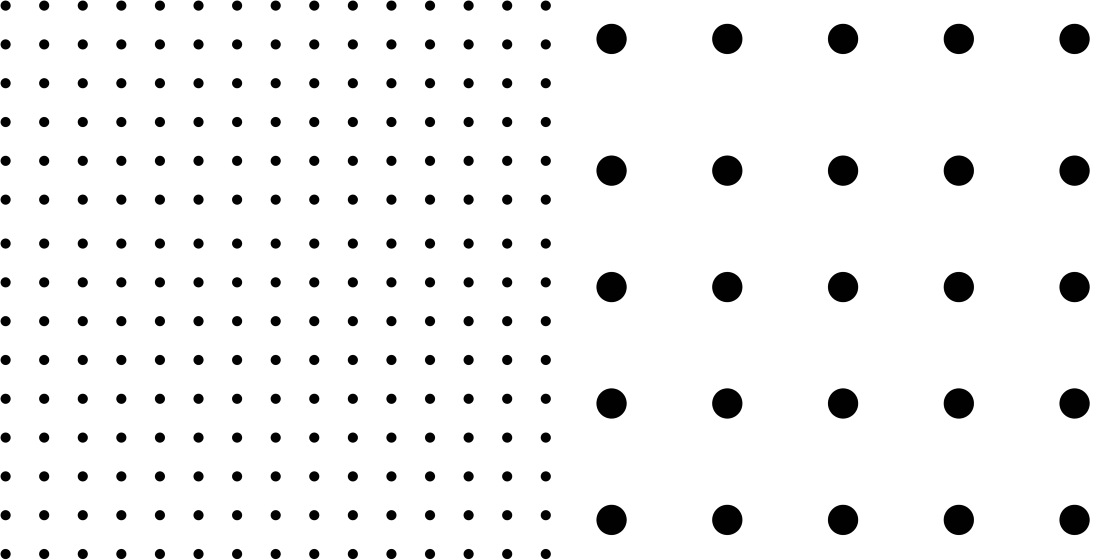
Left, the full canvas; right, a detail of the centre.
Give the GLSL for this pattern, as a Shadertoy shader.

```glsl
// All lengths are fractions of the canvas height.
const vec2 SPACING = vec2(0.0689, 0.0693);
const vec2 LOWER_ORIGIN = vec2(0.0100, 0.0107); // first dot of the lower block
const float UPPER_START = 0.6435;               // first row of the upper block
const float SEAM = 0.6043;                      // middle of the wider gap
const vec2 LOWER_LAST = vec2(14.0, 8.0);        // last column and row index
const vec2 UPPER_LAST = vec2(14.0, 5.0);
const float DOT_RADIUS = 0.0090;
const float EDGE_PIXELS = 1.3;
const vec3 PAPER = vec3(1.0);
const vec3 INK = vec3(0.005);

// Signed distance to the nearest dot of a finite grid.
float dotGrid(vec2 p, vec2 origin, vec2 lastIndex) {
    vec2 index = clamp(round((p - origin) / SPACING), vec2(0.0), lastIndex);
    return length(p - origin - index * SPACING) - DOT_RADIUS;
}

void mainImage(out vec4 fragColor, in vec2 fragCoord) {
    vec2 p = fragCoord / iResolution.y;

    // Two blocks of rows, parted by a slightly wider gap
    bool upper = p.y > SEAM;
    vec2 origin = upper ? vec2(LOWER_ORIGIN.x, UPPER_START) : LOWER_ORIGIN;
    float d = dotGrid(p, origin, upper ? UPPER_LAST : LOWER_LAST);

    // Antialiased ink on paper
    float halfEdge = 0.5 * EDGE_PIXELS / iResolution.y;
    float ink = 1.0 - smoothstep(-halfEdge, halfEdge, d);
    fragColor = vec4(mix(PAPER, INK, ink), 1.0);
}
```
